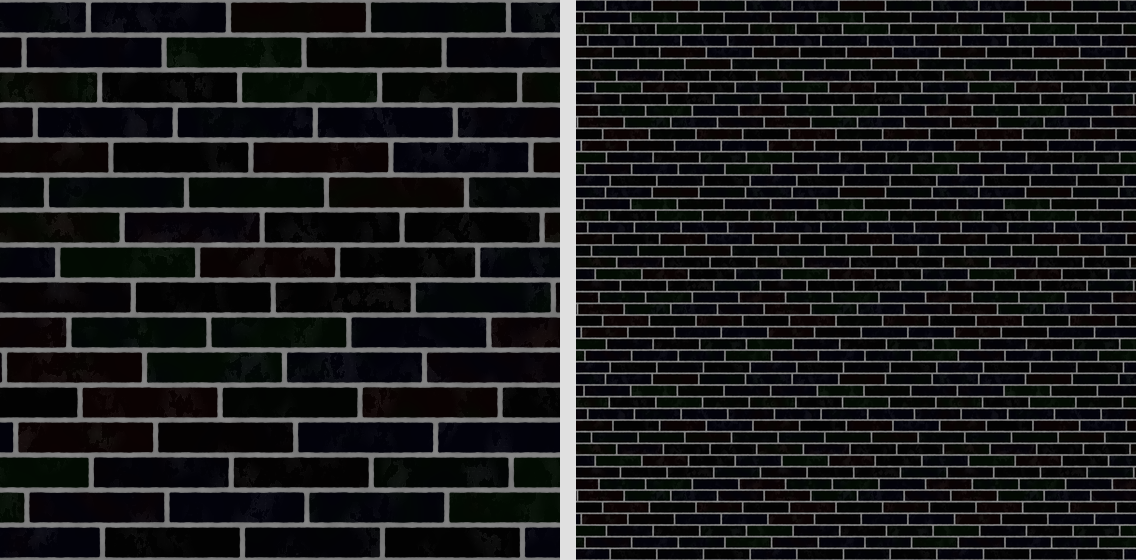
Left: one tile. Right: repeated 3 by 3.
Write a three.js fragment shader that draws this texture.

```glsl
// Near-black glazed brick wall in staggered courses with grey mortar and mineral bloom.
varying vec2 vUv;

const float TAU = 6.28319;

float hash(vec2 p, float seed) {
  return fract(sin(dot(p, vec2(127.1, 311.7)) + seed * 74.7) * 43758.5);
}

// Gradient at a lattice point, wrapped to the period
float corner(vec2 cell, vec2 offset, vec2 f, vec2 period, float seed) {
  float a = TAU * hash(mod(cell + offset, period), seed);
  return dot(vec2(cos(a), sin(a)), f - offset);
}

// Tiling gradient noise, about -0.7 to 0.7
float noise(vec2 uv, vec2 period, float seed) {
  vec2 p = uv * period, c = floor(p), f = p - c;
  vec2 u = f * f * f * (f * (f * 6.0 - 15.0) + 10.0);
  return mix(
    mix(corner(c, vec2(0, 0), f, period, seed), corner(c, vec2(1, 0), f, period, seed), u.x),
    mix(corner(c, vec2(0, 1), f, period, seed), corner(c, vec2(1, 1), f, period, seed), u.x),
    u.y);
}

float fbm(vec2 uv, vec2 period, float seed) {
  float sum = 0.0, amp = 1.0;
  for (int i = 0; i < 5; i++) {
    sum += amp * noise(uv, period, seed + float(i));
    period *= 2.0;
    amp *= 0.55;
  }
  return sum;
}

float roundedBox(vec2 p, vec2 halfSize, float radius) {
  vec2 q = abs(p) - halfSize + radius;
  return length(max(q, 0.0)) + min(max(q.x, q.y), 0.0) - radius;
}

void main() {
  // Layout: 4 bricks across, 16 courses, each shifted by 0.54 brick
  float row = floor(vUv.y * 16.0);
  float x = vUv.x * 4.0 + row * 0.54 - 0.732;
  vec2 id = vec2(mod(floor(x), 4.0), row);
  vec2 local = (vec2(fract(x), fract(vUv.y * 16.0)) - 0.5) / vec2(4.0, 16.0);

  // Slightly uneven brick outline
  float d = roundedBox(local, vec2(0.1202, 0.0265), 0.003);
  d += 0.0009 * noise(vUv, vec2(70.0), 3.0) + 0.0004 * noise(vUv, vec2(190.0), 5.0);
  float mortarMask = smoothstep(-0.0011, 0.0013, d);

  // Glaze: a faint hue for each brick, some almost neutral
  float seed = floor(hash(id, 1.0) * 90.0);
  float hue = hash(id, 2.0) + 0.12 * noise(vUv, vec2(16.0), seed);
  vec3 tint = max(cos(TAU * (hue + vec3(0.0, 0.333, 0.667))), 0.0);
  float strength = smoothstep(0.1, 0.5, hash(id, 4.0));
  vec3 brick = vec3(0.006) + 0.036 * strength * tint;

  // Bloom: patchy grey deposits with crisp contours and vertical streaks
  float patches = smoothstep(-0.12, 0.5, noise(vUv, vec2(14.0, 10.0), seed + 7.0)
                + 0.3 * (hash(id, 6.0) - 0.5));
  float grain = fbm(vUv, vec2(36.0, 24.0), seed + 11.0);
  float deposit = smoothstep(-0.05, 0.12, grain) * (0.6 + 0.5 * grain);
  float contour = smoothstep(0.07, 0.0, abs(grain - 0.04));
  float speck = smoothstep(0.25, 0.55, noise(vUv, vec2(180.0), seed + 17.0));
  brick += patches * (0.06 * deposit + 0.045 * contour + 0.03 * speck);

  // Mortar: mottled grey, a little darker beside the bricks
  float mottle = fbm(vUv, vec2(24.0), 31.0);
  vec3 mortar = vec3(0.455 + 0.035 * smoothstep(0.0, 0.004, d) + 0.05 * mottle);

  gl_FragColor = vec4(mix(brick, mortar, mortarMask), 1.0);
}
```
